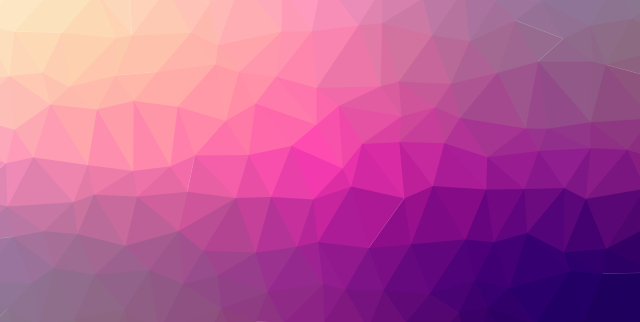
This background is drawn by a WebGL 2 fragment shader. Its source:

```glsl
#version 300 es
precision highp float;

uniform vec2 u_resolution;
out vec4 fragColor;

#define CELLS 15.5          // mesh cells across the width
#define JITTER 0.36         // vertex displacement, in cells
#define STAGGER 0.5         // shift of every other row
#define SEED 17.0
#define SLIT_SHARE 0.03     // share of facets with a pale hairline
#define SLIT_GLOW 0.22
#define X_WEIGHT 0.5        // balance of the two crossed gradients

// Cream through hot pink to indigo, evenly spaced.
const vec3 RAMP[9] = vec3[9](
    vec3(0.99, 0.92, 0.79), vec3(0.99, 0.84, 0.69), vec3(1.00, 0.70, 0.66),
    vec3(1.00, 0.50, 0.65), vec3(0.99, 0.24, 0.70), vec3(0.67, 0.08, 0.57),
    vec3(0.33, 0.00, 0.48), vec3(0.15, 0.00, 0.42), vec3(0.11, 0.00, 0.33));

vec3 ramp(float t) {
    float s = clamp(t, 0.0, 1.0) * 8.0;
    int i = min(int(s), 7);
    return mix(RAMP[i], RAMP[i + 1], s - float(i));
}

vec2 hash22(vec2 p) {
    vec3 q = fract(p.xyx * vec3(0.1031, 0.1030, 0.0973));
    q += dot(q, q.yzx + 33.33);
    return fract((q.xx + q.yz) * q.zy);
}

float cross2(vec2 a, vec2 b) {
    return a.x * b.y - a.y * b.x;
}

// Jittered, staggered lattice vertex.
vec2 meshVertex(vec2 id) {
    vec2 offset = (hash22(id + SEED) * 2.0 - 1.0) * JITTER;
    return id + vec2(STAGGER * mod(id.y, 2.0), 0.0) + offset;
}

// Signed distance to the line a-b, positive on its left.
float edgeDistance(vec2 p, vec2 a, vec2 b) {
    return cross2(normalize(b - a), p - a);
}

// Flat facet colour in rgb, premultiplied by its coverage in a.
vec4 facet(vec2 p, vec2 a, vec2 b, vec2 c, float pixel) {
    float ab = edgeDistance(p, a, b);
    float inside = min(ab, min(edgeDistance(p, b, c), edgeDistance(p, c, a)));
    float coverage = clamp(inside / pixel + 0.5, 0.0, 1.0);

    vec2 center = (a + b + c) / 3.0;
    vec2 uv = center / CELLS * vec2(1.0, u_resolution.x / u_resolution.y);
    vec3 color = mix(ramp(1.0 - uv.y), ramp(uv.x), X_WEIGHT);

    float slit = step(1.0 - SLIT_SHARE, hash22(center * 37.0 + SEED).x);
    slit *= 1.0 - smoothstep(0.0, pixel, abs(ab));
    color = mix(color, vec3(1.0), slit * SLIT_GLOW);
    return vec4(color, 1.0) * coverage;
}

// True when the quad should be split along b-d (Delaunay angle test).
bool splitAlongBD(vec2 a, vec2 b, vec2 c, vec2 d) {
    float sinB = cross2(c - b, a - b), cosB = dot(c - b, a - b);
    float sinD = cross2(a - d, c - d), cosD = dot(a - d, c - d);
    return sinB * cosD + cosB * sinD < 0.0;
}

void main() {
    float pixel = CELLS / u_resolution.x;
    vec2 p = gl_FragCoord.xy * pixel;
    vec2 cell = floor(p);
    vec4 sum = vec4(0.0);

    // Blend the facets of the nearby quads by coverage.
    for (int y = -1; y <= 1; y++) {
        for (int x = -1; x <= 1; x++) {
            vec2 id = cell + vec2(x, y);
            vec2 a = meshVertex(id);
            vec2 b = meshVertex(id + vec2(1.0, 0.0));
            vec2 c = meshVertex(id + vec2(1.0, 1.0));
            vec2 d = meshVertex(id + vec2(0.0, 1.0));
            if (splitAlongBD(a, b, c, d)) {
                sum += facet(p, a, b, d, pixel) + facet(p, b, c, d, pixel);
            } else {
                sum += facet(p, a, b, c, pixel) + facet(p, a, c, d, pixel);
            }
        }
    }
    fragColor = vec4(sum.rgb / max(sum.a, 0.001), 1.0);
}
```
